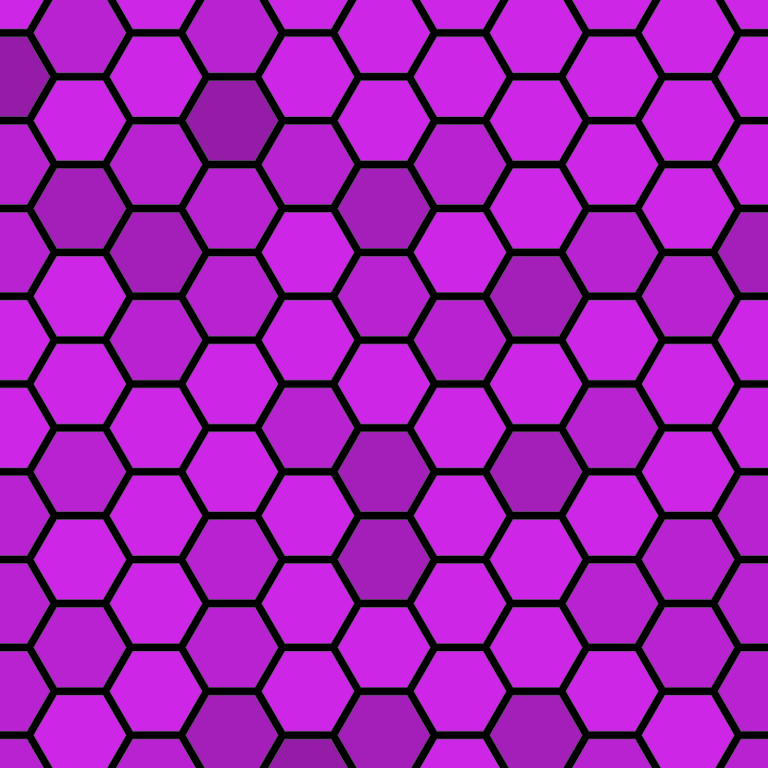
Reproduce this pattern procedurally as a WebGL 1 fragment shader.

```glsl
precision highp float;
// Honeycomb of flat-topped magenta hexagons separated by black lines.
// Two interleaved rectangular lattices give the nearest cell centre; a hash
// of that centre picks one of four shades, and each cell has a faint dull rim.

uniform vec2 u_resolution;

// Sine-free hash of a cell index to 0..1
float hash(vec2 cell) {
  vec3 q = fract(cell.xyx * 0.1031);
  q += dot(q, q.yzx + 33.33);
  return fract((q.x + q.y) * q.z);
}

// Offset from the nearest hexagon centre, for hexagons of height 1
vec2 hexOffset(vec2 p, vec2 period) {
  vec2 a = p - period * floor(p / period + 0.5);
  vec2 b = p - period * (floor(p / period) + 0.5);
  return dot(a, a) < dot(b, b) ? a : b;
}

// Distance inward from the hexagon's border
float borderDistance(vec2 offset) {
  vec2 d = abs(offset);
  return 0.5 - max(d.y, dot(d, vec2(0.8660254, 0.5)));
}

// Mostly bright cells, with progressively rarer dark ones
float cellShade(vec2 cell) {
  float h = hash(cell + 57.0);
  return 1.0 - 0.1 * step(0.5, h) - 0.1 * step(0.85, h) - 0.08 * step(0.96, h);
}

void main() {
  float hexHeight = 0.1143;
  vec2 period = vec2(1.7320508, 1.0);
  vec2 p = (gl_FragCoord.xy - 0.5 * u_resolution) / (u_resolution.y * hexHeight);

  vec2 offset = hexOffset(p, period);
  vec2 cell = floor(2.0 * (p - offset) / period + 0.5);

  // Soft edge, never narrower than a pixel
  float softness = 0.5 * max(0.002, 1.0 / u_resolution.y) / hexHeight;
  float edge = borderDistance(offset) - 0.045;
  float fill = clamp(0.5 + 0.5 * edge / softness, 0.0, 1.0);

  vec3 color = vec3(0.805, 0.15, 0.905) * cellShade(cell) * fill;
  // Greenish lift that dulls the rim to grey
  color.g += 0.76 * fill * (1.0 - fill);

  gl_FragColor = vec4(color, 1.0);
}
```
